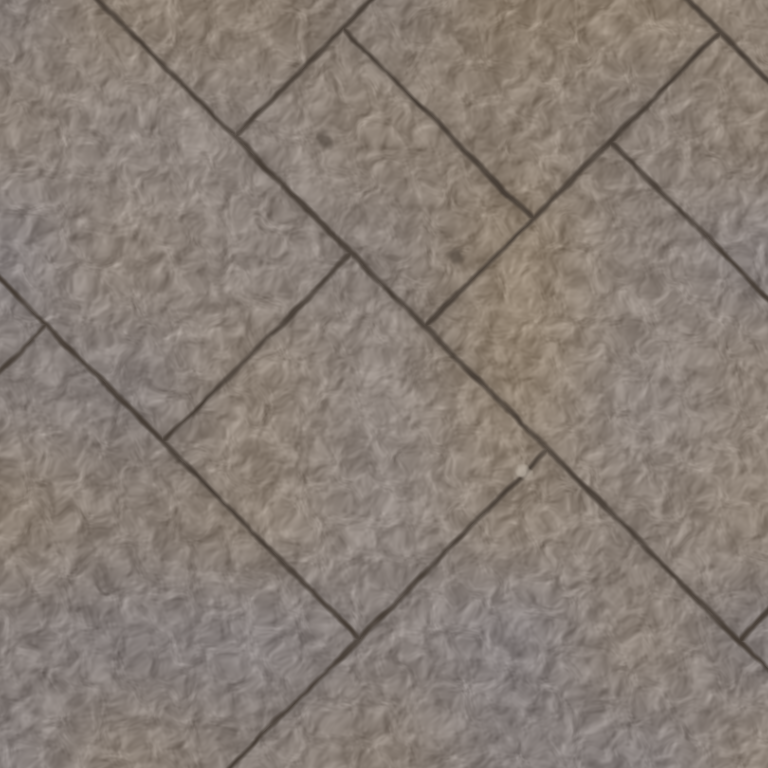
Write a Shadertoy shader that draws this texture.

```glsl
// Diagonal paving of large brushed stone slabs with thin, worn dark joints.

const vec3 STONE = vec3(0.540, 0.500, 0.470);
const vec3 JOINT = vec3(0.270, 0.235, 0.205);
const vec3 CHIP = vec3(0.74, 0.70, 0.65);
const vec3 WARM_SHIFT = vec3(0.016, 0.002, -0.026);
const float JOINT_HALF_WIDTH = 0.0027;
const float JOINT_SOFTNESS = 0.0022;
const float JOINT_WOBBLE = 0.0055;
const float GRAIN_CONTRAST = 0.21;
const float RELIEF_CONTRAST = 0.14;
const float SLAB_VARIATION = 0.016;
const float CLOUDING = 0.05;

// Joint positions: ALONG runs down to the right, ACROSS runs up to the right.
const float MAIN_ACROSS = 0.128;
const float LOWER_ACROSS = -0.363;
const float NARROW_ACROSS = 0.409;
const float WIDE_ACROSS = 0.611;
const float CORNER_ACROSS = 0.896;
const float FIRST_ALONG = 0.484;
const float SECOND_ALONG = 0.788;
const float THIRD_ALONG = 0.979;
const float FOURTH_ALONG = 1.299;
const float LAST_ALONG = 1.797;

float hash(vec2 cell) {
    uvec2 q = uvec2(ivec2(floor(cell)) + 32768) * uvec2(1597u, 3571u);
    uint n = (q.x ^ (q.y << 7u)) * 747796u + 28913u;
    n = (n ^ (n >> 15u)) * 2246822u + q.y;
    n = (n ^ (n >> 13u)) * 3266489u;
    return float((n ^ (n >> 16u)) & 65535u) / 65535.0;
}

float noise(vec2 p) {
    vec2 i = floor(p), f = fract(p);
    f = f * f * (3.0 - 2.0 * f);
    return mix(mix(hash(i), hash(i + vec2(1, 0)), f.x),
               mix(hash(i + vec2(0, 1)), hash(i + vec2(1, 1)), f.x), f.y);
}

float fbm(vec2 p) {
    float sum = 0.0, weight = 0.5;
    for (int i = 0; i < 3; i++) {
        sum += weight * noise(p);
        p = mat2(0.8, 0.6, -0.6, 0.8) * p * 1.9 + 17.3;
        weight *= 0.55;
    }
    return sum;
}

mat2 rotation(float angle) {
    float c = cos(angle), s = sin(angle);
    return mat2(c, -s, s, c);
}

// Narrows a range to the side of the cut that holds x.
bool beyond(float x, float cut, inout vec2 range) {
    if (x > cut) range.x = cut; else range.y = cut;
    return x > cut;
}

// Splits the plane into slabs: x is the distance to the nearest joint, y a slab seed.
vec2 slabAt(vec2 p) {
    float a = p.x + 1.0 - p.y, b = p.x - 1.0 + p.y;
    vec2 along = vec2(-2.0, 4.0), across = vec2(-3.0, 3.0);
    if (beyond(b, MAIN_ACROSS, across)) {
        if (!beyond(b, CORNER_ACROSS, across)) {
            if (beyond(a, THIRD_ALONG, along)) {
                if (!beyond(a, LAST_ALONG, along)) beyond(b, WIDE_ACROSS, across);
            } else if (beyond(a, FIRST_ALONG, along)) {
                beyond(b, NARROW_ACROSS, across);
            }
        }
    } else if (!beyond(a, FOURTH_ALONG, along)) {
        if (beyond(b, LOWER_ACROSS, across)) beyond(a, SECOND_ALONG, along);
        else beyond(a, FIRST_ALONG, along);
    }
    float edge = min(min(a - along.x, along.y - a), min(b - across.x, across.y - b));
    return vec2(edge * 0.7071, hash(vec2(along.x, across.x) * 100.0));
}

// Short curled fibres pressed into the stone.
float fibres(vec2 p, float angle) {
    vec2 curl = vec2(noise(p * 42.0), noise(p * 42.0 + 61.0)) - 0.5;
    return fbm(rotation(angle) * (p + 0.016 * curl) * vec2(62.0, 62.0) * 1.0
               * mat2(1.0, 0.0, 0.0, 1.0));
}

float spot(vec2 p, vec2 center, float radius) {
    float ragged = radius * (0.6 + 0.8 * noise(p * 130.0));
    return 1.0 - smoothstep(0.3 * ragged, 1.3 * ragged, length(p - center));
}

void mainImage(out vec4 fragColor, in vec2 fragCoord) {
    vec2 p = fragCoord / iResolution.y;
    float pixel = 1.0 / iResolution.y;

    vec2 wobble = vec2(fbm(p * 32.0), fbm(p * 32.0 + 40.0)) - 0.45;
    vec2 slab = slabAt(p + JOINT_WOBBLE * wobble);

    // Grain and side-lit relief
    float angle = 0.9 + 0.7 * (slab.y - 0.5);
    float height = fibres(p, angle);
    float lit = height - fibres(p + vec2(-0.004, 0.003), angle);
    vec2 brushed = rotation(angle) * p * vec2(1.0, 1.0);
    float streak = noise(brushed * vec2(75.0, 190.0)) - 0.5;
    float tone = GRAIN_CONTRAST * (height - 0.46) + RELIEF_CONTRAST * lit + 0.045 * streak;
    tone += SLAB_VARIATION * (slab.y - 0.5) + CLOUDING * (fbm(p * 5.0 + 9.0) - 0.46);

    // Warm staining near the top and beside the right-hand slab's corner
    float warm = 0.6 * smoothstep(0.65, 1.0, p.y) + 0.9 * exp(-18.0 * dot(p - vec2(0.75, 0.64), p - vec2(0.75, 0.64)));
    warm += 1.6 * (noise(p * 6.0 + 3.0) - 0.6);
    vec3 color = STONE + tone + WARM_SHIFT * warm;

    // Worn joints with a soft dirty margin
    float wear = noise(p * 26.0 + 5.0);
    float width = JOINT_HALF_WIDTH * (0.55 + 0.8 * wear);
    float joint = 1.0 - smoothstep(width - JOINT_SOFTNESS, width + JOINT_SOFTNESS + pixel, slab.x);
    color *= 1.0 - 0.13 * exp(-slab.x / 0.007);
    color = mix(color, JOINT, joint * (0.6 + 0.4 * noise(p * 55.0)));

    // Two dark stains and a pale chip on a joint
    float stain = max(spot(p, vec2(0.423, 0.817), 0.012), spot(p, vec2(0.595, 0.667), 0.011));
    color = mix(color, JOINT, 0.5 * stain);
    color = mix(color, CHIP, 0.8 * spot(p, vec2(0.681, 0.385), 0.010));

    fragColor = vec4(color, 1.0);
}
```
